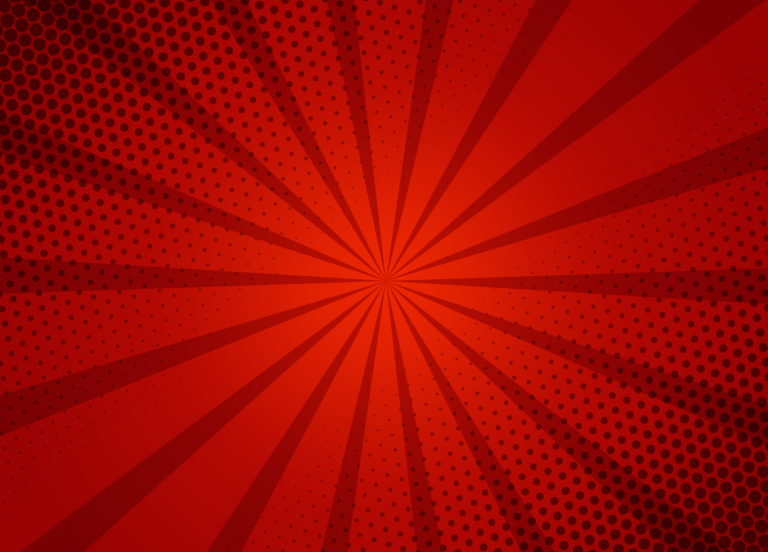
Give the GLSL for this background, as a Shadertoy shader.

```glsl
// Red comic sunburst with halftone dots growing toward two opposite corners.

const float TAU = 6.2831853;

const vec3 GLOW_CORE = vec3(0.92, 0.150, 0.01);
const vec3 GLOW_MID  = vec3(0.71, 0.035, 0.01);
const vec3 GLOW_EDGE = vec3(0.60, 0.010, 0.01);
const vec3 RAY_TINT  = vec3(0.79, 0.40, 1.00);
const vec3 DOT_TINT  = vec3(0.52, 0.30, 0.90);

mat2 rotation(float angle) {
    float c = cos(angle), s = sin(angle);
    return mat2(c, s, -s, c);
}

// Radial glow through three colour stops.
vec3 glow(float radius) {
    vec3 inner = mix(GLOW_CORE, GLOW_MID, smoothstep(0.0, 0.47, radius));
    return mix(inner, GLOW_EDGE, smoothstep(0.32, 0.80, radius));
}

// Coverage of evenly spaced wedges; duty is the filled part of each sector.
float sunRays(vec2 p, float count, float offset, float duty, float pixel) {
    float sector = TAU / count;
    float angle = atan(p.y, p.x) - offset;
    float fromAxis = abs(fract(angle / sector + 0.5) - 0.5) * sector;
    float edge = (fromAxis - 0.5 * duty * sector) * length(p);
    return 1.0 - smoothstep(-pixel, pixel, edge);
}

// Distance to the nearest centre of a triangular lattice.
float latticeDistance(vec2 p, float pitch) {
    vec2 cell = pitch * vec2(1.0, sqrt(3.0));
    vec2 a = (fract(p / cell) - 0.5) * cell;
    vec2 b = (fract(p / cell + 0.5) - 0.5) * cell;
    return min(length(a), length(b));
}

// Soft dots; coverage fades out as the radius shrinks below a pixel.
float halftone(vec2 p, float pitch, float radius, float pixel) {
    float edge = latticeDistance(p, pitch) - radius;
    float visible = clamp(radius / pixel, 0.0, 1.0);
    return (1.0 - smoothstep(-pixel, pixel, edge)) * visible;
}

void mainImage(out vec4 fragColor, in vec2 fragCoord) {
    float pixel = 1.0 / iResolution.y;
    vec2 center = vec2(0.5026, 0.491);
    vec2 p = (fragCoord - center * iResolution.xy) * pixel;

    // Rotate so x runs along the bright diagonal and y across it.
    vec2 q = rotation(-0.735) * p;
    float diagonal = abs(q.y);

    // Glow and dark wedges.
    vec3 color = glow(length(p));
    float rays = sunRays(p, 18.0, radians(-0.8), 0.27, 0.8 * pixel);
    color *= mix(vec3(1.0), RAY_TINT, rays);

    // Shaded corners.
    color *= 1.0 - 0.15 * smoothstep(0.45, 0.85, diagonal);

    // Halftone rows run along the bright diagonal.
    float pitch = 0.0275;
    float growth = (diagonal - 0.11) / 0.70;
    float dotRadius = pitch * clamp(0.03 + 0.43 * growth, 0.0, 0.47);
    float dots = halftone(q, pitch, dotRadius, 0.9 * pixel);
    float strength = mix(0.60, 1.0, smoothstep(0.15, 0.60, diagonal));
    color *= mix(vec3(1.0), DOT_TINT, dots * strength);

    fragColor = vec4(color, 1.0);
}
```
